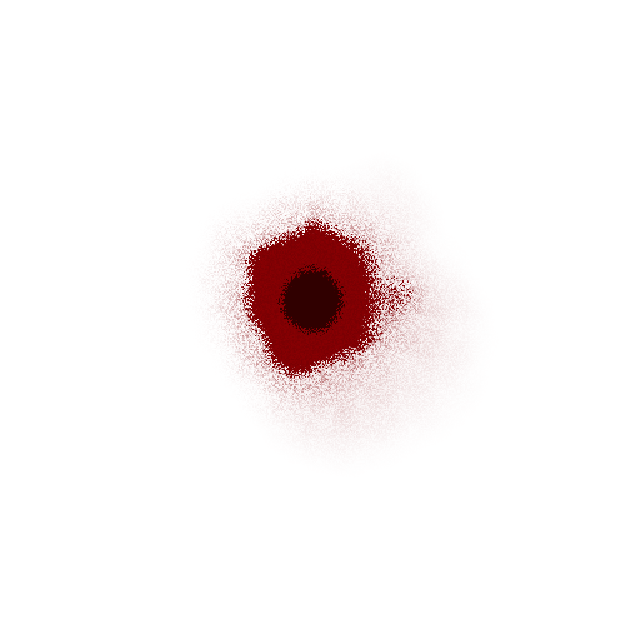
Write a Shadertoy shader that draws this background.

```glsl
// A dark red spray-paint blot with a grainy edge and a pale pink mist on white.
#define CENTER vec2(0.488, 0.530)
#define CORE_RADIUS 0.047
#define BLOT_RADIUS 0.098
#define GRAIN_CELLS 512.0
#define MIST_STRENGTH 0.085
#define DUST_STRENGTH 0.62
#define PAPER vec3(1.0)
#define PAINT vec3(0.505, 0.0, 0.012)
#define CORE_COLOR vec3(0.19, 0.0, 0.0)

float hash(vec2 p) {
    vec3 q = fract(vec3(p.xyx) * 0.1031);
    q += dot(q, q.yzx + 33.33);
    return fract((q.x + q.y) * q.z);
}

vec2 gradient(vec2 cell) {
    float angle = 6.2832 * hash(cell);
    return vec2(cos(angle), sin(angle));
}

float gradientNoise(vec2 p) {
    vec2 i = floor(p), f = p - i;
    vec2 u = f * f * f * (f * (f * 6.0 - 15.0) + 10.0);
    vec2 e = vec2(1.0, 0.0);
    float low = mix(dot(gradient(i), f), dot(gradient(i + e), f - e), u.x);
    float high = mix(dot(gradient(i + e.yx), f - e.yx),
                     dot(gradient(i + 1.0), f - 1.0), u.x);
    return mix(low, high, u.y);
}

float fbm(vec2 p) {
    float sum = 0.0, amplitude = 0.6;
    for (int i = 0; i < 4; i++) {
        sum += amplitude * gradientNoise(p);
        p = mat2(1.6, 1.2, -1.2, 1.6) * p + 7.3;
        amplitude *= 0.5;
    }
    return sum;
}

// Smooth bump around one direction, 1 at its middle
float lobe(float angle, float middle, float sharpness) {
    return exp(sharpness * (cos(angle - middle) - 1.0));
}

// Soft round cloud that fades to zero at its radius
float cloud(vec2 p, vec2 middle, float radius) {
    return 1.0 - smoothstep(0.25, 1.0, length(p - middle) / radius);
}

// Share of a region covered by grains of the given random rank
float sprayed(float density, float rank) {
    return smoothstep(rank - 0.08, rank + 0.08, density * 1.16 - 0.08);
}

void mainImage(out vec4 fragColor, in vec2 fragCoord) {
    vec2 uv = (fragCoord - 0.5 * iResolution.xy) / iResolution.y + 0.5;
    vec2 cell = floor(uv * GRAIN_CELLS);
    float grain = hash(cell + 11.0);
    float fineGrain = hash(cell + 731.0);
    float ripple = fbm(uv * 22.0);

    // Lobed outline of the blot
    vec2 d = uv - CENTER;
    float r = length(d);
    float angle = atan(d.y, d.x + 1e-5);
    float outline = BLOT_RADIUS
        + 0.019 * lobe(angle, 1.50, 12.0)
        + 0.017 * lobe(angle, 2.55, 12.0)
        + 0.020 * lobe(angle, 4.45, 14.0)
        + 0.012 * lobe(angle, 0.75, 10.0)
        + 0.007 * lobe(angle, 5.70, 10.0)
        + 0.012 * ripple;
    float rightSide = lobe(angle, 0.15, 3.5);
    float outside = r - outline;

    // Wide pink mist, heavier toward the lower right
    vec2 drift = uv + 0.025 * vec2(fbm(uv * 9.0), fbm(uv * 9.0 + 40.0));
    float mist = 0.75 * cloud(drift, vec2(0.565, 0.475), 0.225)
        + 0.45 * cloud(drift, vec2(0.650, 0.500), 0.125)
        + 0.40 * cloud(drift, vec2(0.600, 0.660), 0.105)
        + 0.55 * cloud(drift, vec2(0.475, 0.545), 0.190)
        + 0.50 * cloud(drift, vec2(0.520, 0.375), 0.130);
    mist *= MIST_STRENGTH * (1.0 + 0.7 * ripple) * (0.35 + 1.3 * fineGrain);

    // Speckled dust around the blot
    float dust = exp(-max(outside, 0.0) / 0.030)
        * (1.0 - smoothstep(0.03, 0.11, outside));
    dust += 0.5 * cloud(uv, vec2(0.617, 0.538), 0.055);
    dust *= DUST_STRENGTH * pow(fineGrain, 2.5) * (1.0 + 0.8 * ripple);

    // Dense paint, breaking into grains at the edge
    float softness = mix(0.016, 0.030, rightSide);
    float density = 1.0 - smoothstep(-softness, softness, outside);
    density = max(density, 0.27 * cloud(uv, vec2(0.612, 0.540), 0.050));
    density = max(density, 0.07 * exp(-max(outside, 0.0) / 0.020));
    float paint = sprayed(density, grain);

    // Dark core
    float coreEdge = r - CORE_RADIUS - 0.005 * ripple
        - 0.004 * lobe(angle, 1.57, 8.0);
    float core = sprayed(1.0 - smoothstep(-0.012, 0.012, coreEdge), fineGrain);

    float tint = clamp(mist + dust, 0.0, 1.0);
    vec3 color = mix(PAPER, PAINT, tint);
    vec3 paintColor = PAINT * (0.94 + 0.12 * fineGrain);
    color = mix(color, paintColor, paint);
    color = mix(color, CORE_COLOR, core);
    fragColor = vec4(color, 1.0);
}
```
